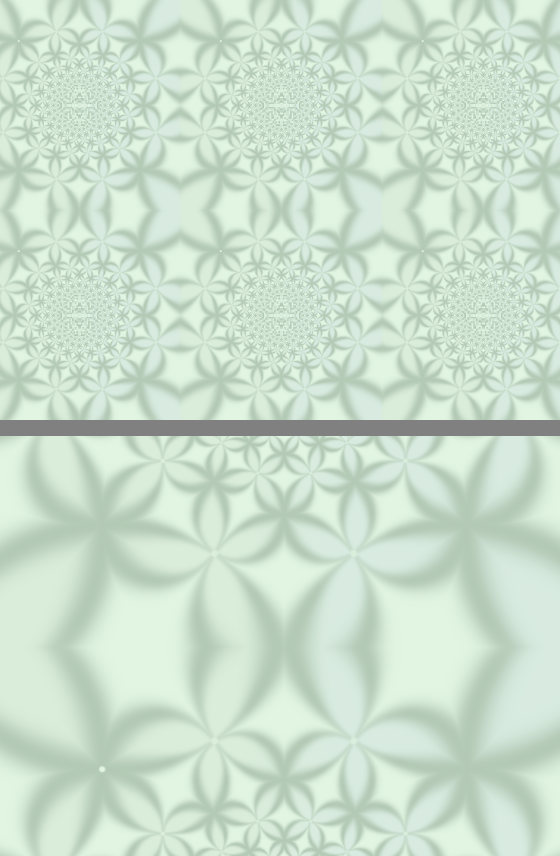
Top: the whole. Bottom: its middle third, enlarged.
Write a WebGL 2 fragment shader that draws this pattern.

```glsl
#version 300 es
precision highp float;
// Pale green rosettes on a grid: a lattice of overlapping circles is turned
// inside out in every tile by the inversion z / |z|^2, so its four-petalled
// flowers shrink towards the tile centre. Soft ink swells at every other node.

uniform vec2 u_resolution;
out vec4 fragColor;

const float PI = 3.14159265;
const vec2 TILE = vec2(0.481, 0.5);           // in canvas heights
const vec2 ROSETTE_CENTRE = vec2(0.189, 0.249);
const vec2 LATTICE = vec2(1.63, 1.728);       // node spacing after inversion
const float CORE_RADIUS = 0.05;
const float CORE_GRAIN = 1.0 / 288.0;

const vec3 GROUND = vec3(0.885, 0.960, 0.890);
const vec3 PETAL_GREEN = vec3(0.855, 0.930, 0.855);
const vec3 PETAL_BLUE = vec3(0.850, 0.922, 0.880);
const vec3 INK = vec3(0.700, 0.790, 0.710);

// Position relative to the centre of the enclosing tile
vec2 tilePosition(vec2 p) {
    return mod(p - ROSETTE_CENTRE + 0.5 * TILE, TILE) - 0.5 * TILE;
}

// The finest detail, in the core, is sampled on a fixed symmetric grain
vec2 grainCore(vec2 z) {
    vec2 snapped = (floor(z / CORE_GRAIN) + 0.5) * CORE_GRAIN;
    return length(z) < CORE_RADIUS ? snapped : z;
}

vec2 invert(vec2 z) {
    return z / max(dot(z, z), 1e-6);
}

// x: distance to the nearest arc, y: signed distance to the nearest petal.
// Unit circles sit on the lattice points whose coordinates have an odd sum.
vec2 circleLattice(vec2 q) {
    vec2 base = floor(q + 0.5);
    float arc = 10.0;
    float first = 10.0;
    float second = 10.0;
    for (int j = -1; j <= 1; j++) {
        for (int i = -1; i <= 1; i++) {
            vec2 centre = base + vec2(i, j);
            if (mod(centre.x + centre.y, 2.0) < 0.5) continue;
            float d = length(q - centre) - 1.0;
            arc = min(arc, abs(d));
            second = min(second, max(first, d));
            first = min(first, d);
        }
    }
    return vec2(arc, second);
}

// Small bright spot
float pinhole(float distanceToNode, float radius) {
    return 1.0 - smoothstep(0.4 * radius, radius, distanceToNode);
}

vec3 rosette(vec2 tilePos) {
    vec2 z = grainCore(tilePos);
    vec2 q = invert(z) / LATTICE;
    vec2 field = circleLattice(q);

    // Petals, greener on the left of a tile and bluer on the right
    float side = smoothstep(-0.06, 0.06, z.x);
    vec3 petalColour = mix(PETAL_GREEN, PETAL_BLUE, side);
    vec3 colour = mix(GROUND, petalColour, smoothstep(0.03, -0.03, field.y));

    // Ink: thin at odd nodes, broad and dark at even nodes
    float swell = 0.5 + 0.25 * (cos(PI * q.x) + cos(PI * q.y));
    float width = mix(0.035, 0.185, swell);
    float strength = mix(0.5, 1.0, smoothstep(0.0, 0.5, swell));
    float ink = strength * exp(-pow(field.x / width, 2.0));
    colour = mix(colour, INK, ink);

    // Bright spots: every odd node, and the upper left dark node
    vec2 toOddNode = mod(q, 2.0) - 1.0;
    float spot = 0.7 * pinhole(length(toOddNode), 0.07);
    spot = max(spot, pinhole(distance(q, vec2(-2.0, 2.0)), 0.045));
    return mix(colour, GROUND, spot);
}

void main() {
    // Average of 3 x 3 samples per pixel
    vec3 total = vec3(0.0);
    for (int j = -1; j <= 1; j++) {
        for (int i = -1; i <= 1; i++) {
            vec2 p = (gl_FragCoord.xy + vec2(i, j) / 3.0) / u_resolution.y;
            total += rosette(tilePosition(p));
        }
    }
    fragColor = vec4(total / 9.0, 1.0);
}
```
